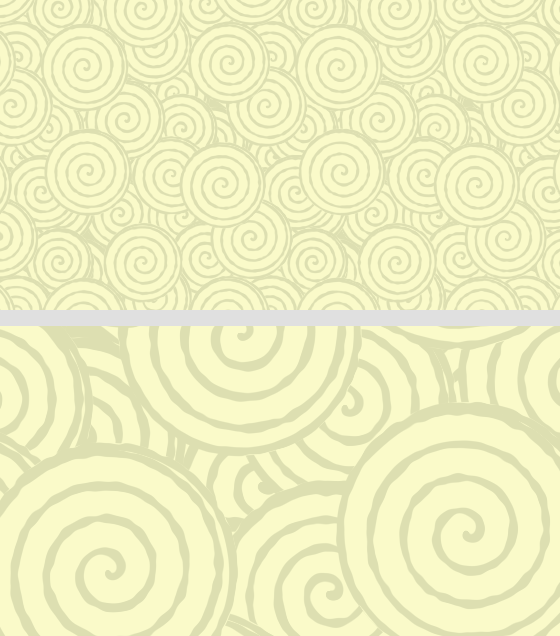
Top, the full canvas; bottom, a detail of the centre.
Reproduce this pattern procedurally as a WebGL 1 fragment shader.

```glsl
precision highp float;
// Overlapping discs, each filled with a hand-cut spiral, in two close tones.
// Layers of sparse jittered grids are painted back to front; every disc fits
// inside its own grid cell, and the hash wraps so the whole pattern tiles.

uniform vec2 u_resolution;

const vec3 PAPER = vec3(0.98, 0.982, 0.79);
const vec3 INK = vec3(0.868, 0.875, 0.695);

const float TAU = 6.2831853;
const float CELL = 0.41;          // grid cell, in canvas heights
const float CELLS_PER_TILE = 2.0;
const float JITTER = 0.056;       // largest shift of a disc centre
const float LINE_WIDTH = 0.0087;
const float PITCH_RATIO = 0.255;  // gap between turns over disc radius
const int LAYERS = 8;

vec3 hash3(vec3 p) {
  p = fract(p * vec3(0.1031, 0.1030, 0.0973));
  p += dot(p, p.yxz + 33.33);
  return fract((p.xxy + p.yxx) * p.zyx);
}

float valueNoise(vec2 p) {
  vec2 i = floor(p);
  vec2 f = fract(p);
  f = f * f * (3.0 - 2.0 * f);
  float a = hash3(vec3(i, 7.0)).x;
  float b = hash3(vec3(i + vec2(1.0, 0.0), 7.0)).x;
  float c = hash3(vec3(i + vec2(0.0, 1.0), 7.0)).x;
  float d = hash3(vec3(i + vec2(1.0, 1.0), 7.0)).x;
  return mix(mix(a, b, f.x), mix(c, d, f.x), f.y);
}

// Approximate distance to an Archimedean spiral starting at the origin.
float spiralDistance(vec2 p, float pitch, float startAngle) {
  float radius = length(p);
  float angle = atan(p.y, p.x + 1e-6) - startAngle;
  float turns = radius / pitch - angle / TAU;
  float radial = abs(fract(turns + 0.5) - 0.5) * pitch;
  float slope = pitch / TAU;
  return radial * radius / sqrt(radius * radius + slope * slope);
}

// Staggered offset of a layer's grid, in cells.
vec2 layerOffset(float layer) {
  float row = mod(layer, 2.0);
  float column = mod(floor(layer / 2.0), 2.0);
  vec2 offset = vec2(0.5 * column + 0.25 * row, 0.5 * row);
  return offset + (layer < 4.0 ? vec2(0.25) : vec2(0.0));
}

// Paints one layer of spiral discs over the ink amount underneath.
float paintLayer(float under, vec2 p, float layer, float rough, float blur) {
  vec2 grid = p / CELL + layerOffset(layer);
  vec2 id = mod(floor(grid), CELLS_PER_TILE);
  vec3 rnd = hash3(vec3(id * 17.0 + 5.0, layer * 11.0 + 3.0));
  vec2 local = (fract(grid) - 0.5) * CELL - (rnd.xy - 0.5) * 2.0 * JITTER;

  // Front discs are larger than the ones they cover.
  float front = clamp((layer - 4.0) / 3.0, 0.0, 1.0);
  float discRadius = mix(0.114, 0.132, front) + 0.014 * (rnd.z - 0.3);
  float startAngle = -2.2 + 1.2 * (rnd.x - 0.5);

  float spiral = spiralDistance(local, discRadius * PITCH_RATIO, startAngle);
  float edge = length(local) - discRadius + 0.5 * rough;
  float rim = abs(edge + 0.5 * LINE_WIDTH);
  float line = min(spiral, rim) + rough - 0.5 * LINE_WIDTH;

  float ink = 1.0 - smoothstep(-blur, blur, line);
  float coverage = 1.0 - smoothstep(-blur, blur, edge);
  return mix(under, ink, coverage);
}

void main() {
  vec2 p = gl_FragCoord.xy / u_resolution.y;
  float blur = 0.75 / u_resolution.y;

  // Fine wobble that makes the strokes look cut by hand.
  float rough = 0.0034 * (valueNoise(p * 85.0 + 40.0) - 0.5);

  float ink = 1.0;
  for (int i = 0; i < LAYERS; i++) {
    ink = paintLayer(ink, p, float(i), rough, blur);
  }
  gl_FragColor = vec4(mix(PAPER, INK, ink), 1.0);
}
```
